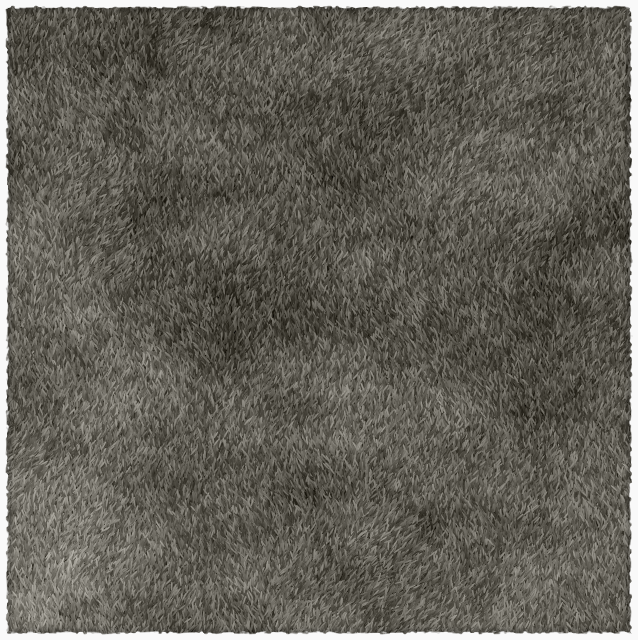
Give the GLSL for this texture, as a Shadertoy shader.

```glsl
// A square shag rug of grey-brown pile on a white ground.
// Layers of short leaning strands, one per jittered cell, are painted back to
// front; smooth cellular noise shades the brushed patches and bends the pile.

#define MARGIN 0.0115        // white border around the rug
#define CELL 0.0065          // spacing of strands in one layer
#define HALF_LENGTH 0.0056   // half the length of a strand
#define HALF_WIDTH 0.0013    // half the width of a strand
#define LAYERS 5
#define PILE_TONE 0.385      // mean tone of the top layer
#define STRAND_CONTRAST 0.32 // spread of tone between strands
#define DEPTH_SHADE 0.035    // darkening for each deeper layer
#define PATCH_CONTRAST 1.0   // strength of the brushed patches
#define WARM_TINT vec3(0.012, 0.0, -0.034)
#define GROUND vec3(0.975)

vec2 hash2(vec2 p) {
    vec3 q = fract(vec3(p.xyx) * vec3(0.1031, 0.1030, 0.0973));
    q += dot(q, q.yzx + 33.33);
    return fract((q.xx + q.yz) * q.zy);
}

// Smooth cellular noise: random values blended around jittered points, -0.5..0.5
float cellNoise(vec2 p) {
    vec2 cell = floor(p);
    float sum = 0.0, total = 0.0;
    for (int j = -1; j <= 1; j++)
    for (int i = -1; i <= 1; i++) {
        vec2 id = cell + vec2(i, j);
        vec2 away = id + 0.2 + 0.6 * hash2(id + 17.0) - p;
        float weight = exp(-4.5 * dot(away, away));
        sum += weight * hash2(id + 71.0).x;
        total += weight;
    }
    return sum / total - 0.5;
}

float spot(vec2 p, vec2 centre, vec2 radius) {
    vec2 d = (p - centre) / radius;
    return exp(-dot(d, d));
}

// Brushed light and dark areas of the pile
float patches(vec2 p) {
    vec2 q = p + 0.025 * vec2(cellNoise(p * 13.0), cellNoise(p * 13.0 + 40.0));
    float tone = 0.11 * cellNoise(q * vec2(5.0, 7.0) + 3.0)
               + 0.09 * cellNoise(q * vec2(10.0, 15.0) + 50.0)
               + 0.07 * cellNoise(q * vec2(26.0, 34.0) + 90.0);
    tone += 0.05 * (0.5 - p.y);
    tone += 0.07 * spot(q, vec2(0.09, 0.22), vec2(0.12, 0.38));
    tone += 0.06 * spot(q, vec2(0.73, 0.73), vec2(0.10, 0.09));
    tone -= 0.07 * spot(q, vec2(0.20, 0.80), vec2(0.09, 0.14));
    tone -= 0.06 * spot(q, vec2(0.44, 0.49), vec2(0.13, 0.07));
    tone -= 0.04 * spot(q, vec2(0.84, 0.49), vec2(0.13, 0.09));
    return tone * PATCH_CONTRAST;
}

// Paint one layer of tapered strands over the tone below
float paintStrands(float below, vec2 p, float layer, float lean, float base, float px) {
    vec2 shifted = p + layer * vec2(0.371, 0.613);
    vec2 cell = floor(shifted / CELL);
    float tone = below;
    for (int j = -1; j <= 1; j++)
    for (int i = -1; i <= 1; i++) {
        vec2 id = cell + vec2(i, j);
        vec2 key = id + layer * 37.0;
        vec2 look = hash2(key + 211.0);
        vec2 away = shifted - (id + hash2(key)) * CELL;
        float angle = lean + (look.x - 0.5) * 1.3;
        vec2 along = vec2(sin(angle), cos(angle));
        float t = dot(away, along);
        float reach = clamp(t, -HALF_LENGTH, HALF_LENGTH);
        float rise = reach / HALF_LENGTH;
        float width = HALF_WIDTH * (1.0 - 0.4 * rise * rise);
        float cover = clamp((width - length(away - along * reach)) / px + 0.5, 0.0, 1.0);
        float strand = base + (look.y - 0.5) * STRAND_CONTRAST + 0.03 * rise;
        tone = mix(tone, strand, cover);
    }
    return tone;
}

void mainImage(out vec4 fragColor, in vec2 fragCoord) {
    float px = 1.0 / iResolution.y;
    vec2 p = fragCoord * px;
    vec2 size = iResolution.xy * px;

    // Pile
    float shade = patches(p / size);
    float lean = 0.15 + 1.1 * cellNoise(p * 9.0 + 130.0);
    float tone = 0.17;
    for (int k = 0; k < LAYERS; k++) {
        float depth = float(LAYERS - 1 - k);
        float base = PILE_TONE + shade - DEPTH_SHADE * depth;
        tone = paintStrands(tone, p, float(k) + 1.0, lean, base, px);
    }
    vec3 pile = max(vec3(tone) + WARM_TINT, 0.03);

    // Frayed outline
    vec2 inset = min(p, size - p) - MARGIN;
    float edge = min(inset.x, inset.y) + 0.005 * cellNoise(p * 170.0);
    pile *= mix(0.82, 1.0, smoothstep(0.0, 0.012, edge));
    float inside = smoothstep(-px, px, edge);
    fragColor = vec4(mix(GROUND, pile, inside), 1.0);
}
```
